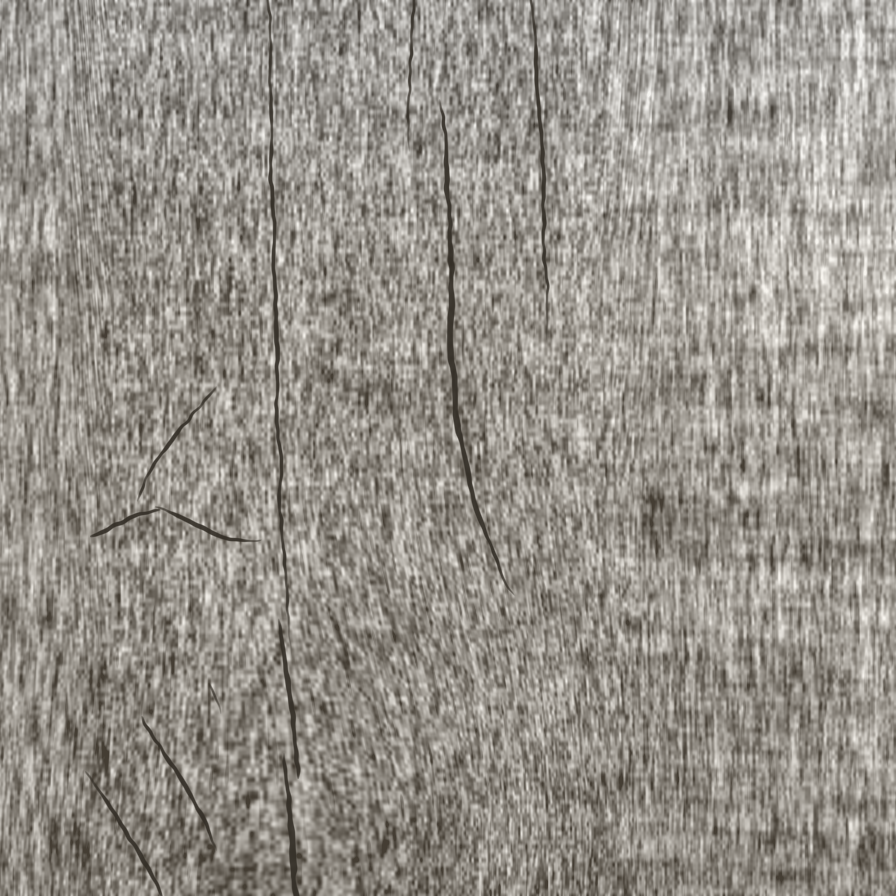
Write a Shadertoy shader that draws this texture.

```glsl
// Weathered grey oak board: fine vertical fibres, cross saw marks and dark drying cracks.

const vec3 DARK_WOOD  = vec3(0.37, 0.35, 0.32);
const vec3 LIGHT_WOOD = vec3(0.87, 0.86, 0.84);
const vec3 CRACK_TONE = vec3(0.20, 0.18, 0.15);
const vec2 KNOT       = vec2(0.29, -0.06);

// Crack ends (start.xy, end.xy) and their shape (bend, half width)
const int CRACK_COUNT = 12;
const vec4 CRACK_ENDS[CRACK_COUNT] = vec4[](
    vec4(.298, 1.03, .326, .265), vec4(.312, .31, .332, .13),
    vec4(.316, .16, .342, -.05),  vec4(.463, 1.04, .458, .83),
    vec4(.492, .89, .575, .335),  vec4(.592, 1.04, .608, .62),
    vec4(.241, .57, .153, .44),   vec4(.100, .401, .180, .431),
    vec4(.172, .433, .292, .396), vec4(.156, .20, .242, .05),
    vec4(.096, .14, .185, -.01),  vec4(.232, .238, .247, .203));
const vec2 CRACK_SHAPE[CRACK_COUNT] = vec2[](
    vec2(-.006, .0021), vec2(.003, .0030), vec2(-.003, .0032), vec2(-.002, .0016),
    vec2(-.035, .0030), vec2(.005, .0020), vec2(-.006, .0020), vec2(.003, .0024),
    vec2(-.007, .0022), vec2(.006, .0024), vec2(.006, .0022), vec2(.001, .0012));

float hash(vec2 p) {
    vec3 q = fract(p.xyx * 0.1031);
    q += dot(q, q.yzx + 33.33);
    return fract((q.x + q.y) * q.z);
}

// Value noise centred on zero
float noise(vec2 p) {
    vec2 cell = floor(p), f = fract(p);
    f = f * f * (3.0 - 2.0 * f);
    float low  = mix(hash(cell), hash(cell + vec2(1, 0)), f.x);
    float high = mix(hash(cell + vec2(0, 1)), hash(cell + vec2(1, 1)), f.x);
    return mix(low, high, f.y) - 0.5;
}

float clouds(vec2 p) {
    float sum = 0.0, gain = 1.0;
    for (int i = 0; i < 4; i++) {
        sum += gain * noise(p);
        p = p * 2.1 + 17.3;
        gain *= 0.55;
    }
    return sum;
}

float blob(vec2 p, vec2 centre, vec2 radius) {
    vec2 d = (p - centre) / radius;
    return exp(-dot(d, d));
}

// Coverage of one bent, wobbling crack that tapers to both ends
float crack(vec2 p, vec4 ends, vec2 shape, float seed, float soft) {
    vec2 span = ends.zw - ends.xy, d = p - ends.xy;
    float len = length(span);
    vec2 dir = span / len;
    float along = dot(d, dir), t = along / len;
    if (t <= 0.0 || t >= 1.0) return 0.0;
    float path = shape.x * 6.75 * t * t * (1.0 - t);
    path += 0.004 * noise(vec2(along * 22.0, seed)) + 0.002 * noise(vec2(along * 100.0, seed + 5.0));
    float width = shape.y * pow(4.0 * t * (1.0 - t), 0.35);
    width *= 1.0 + 0.5 * noise(vec2(along * 70.0, seed + 9.0));
    float offset = abs(dot(d, vec2(-dir.y, dir.x)) - path);
    return (1.0 - smoothstep(width - soft, width + soft, offset)) * smoothstep(0.0, 0.0018, width);
}

// Bends the grain beside the long crack and around the knot
vec2 bendGrain(vec2 p) {
    float lean = 0.05 * smoothstep(0.55, 0.08, p.y) * blob(p, vec2(0.5, 0.2), vec2(0.2, 0.6));
    float bulge = 0.3 * (p.x - KNOT.x) * blob(p, KNOT, vec2(0.22, 0.28));
    return vec2(p.x - lean - bulge + 0.003 * clouds(p * vec2(7.0, 5.0)), p.y);
}

float woodTone(vec2 p) {
    vec2 g = bendGrain(p);
    float sawnSide = smoothstep(0.66, 0.75, p.x + 0.03 * noise(p * vec2(3.0, 14.0)));
    float leftSide = 1.0 - smoothstep(0.07, 0.13, p.x);
    float ladder = blob(p, vec2(0.41, 0.58), vec2(0.10, 0.24));

    // Broad light and stains
    float tone = 0.565 + 0.09 * (p.y - 0.5) + 0.05 * (p.x - 0.45);
    tone += 0.055 * clouds(p * vec2(7.0, 5.0)) + 0.05 * noise(vec2(g.x * 40.0, p.y * 1.5));
    tone += 0.06 * blob(p, vec2(0.95, 0.85), vec2(0.25, 0.3));
    tone -= 0.10 * blob(p, vec2(0.28, 0.0), vec2(0.09, 0.05));
    tone -= 0.05 * blob(p, vec2(0.50, 0.02), vec2(0.13, 0.10));
    tone -= 0.04 * blob(p, vec2(0.74, 0.48), vec2(0.04, 0.25));

    // Fibres: long streaks, short strokes and fine pores
    float streaky = max(sawnSide, leftSide);
    tone += mix(0.15, 0.23, streaky) * noise(g * vec2(200.0, mix(34.0, 16.0, streaky)));
    tone += 0.33 * noise(g * vec2(330.0, mix(72.0, 52.0, streaky)) + 41.0);
    tone += mix(0.31, 0.22, streaky) * noise(g * vec2(300.0, 200.0) + 83.0);

    // Thin dark pores scattered along the grain
    float pores = smoothstep(0.16, 0.40, noise(g * vec2(240.0, 38.0) + 157.0));
    tone -= 0.12 * pores;

    // Saw marks across the grain
    vec2 saw = vec2(p.x, p.y + 0.012 * p.x * p.x);
    tone += (0.05 + 0.09 * sawnSide) * noise(saw * vec2(7.0, 52.0) + 7.0);
    tone += (0.05 + 0.08 * ladder + 0.06 * sawnSide) * noise(saw * vec2(18.0, 140.0) + 29.0);

    // Faint growth arcs over the knot
    float radius = length((p - KNOT) * vec2(1.0, 0.8));
    float arcs = sin(radius * 400.0 + 5.0 * clouds(p * 9.0));
    return tone + 0.04 * arcs * blob(p, vec2(0.33, 0.12), vec2(0.12, 0.10));
}

void mainImage(out vec4 fragColor, in vec2 fragCoord) {
    vec2 p = fragCoord / iResolution.xy;
    float soft = max(0.0010, 0.6 / iResolution.y);
    float tone = clamp(woodTone(p) + 0.015, 0.24, 0.96);
    vec3 color = mix(DARK_WOOD, LIGHT_WOOD, (tone - 0.35) / 0.51);

    // Cool sheen at the top, warmer below
    color += vec3(0.004, 0.0, -0.006) * (1.0 - 2.0 * smoothstep(0.6, 1.0, p.y));

    float cracks = 0.0;
    for (int i = 0; i < CRACK_COUNT; i++)
        cracks = max(cracks, crack(p, CRACK_ENDS[i], CRACK_SHAPE[i], float(i) * 13.0, soft));
    fragColor = vec4(mix(color, CRACK_TONE, 0.92 * cracks), 1.0);
}
```
